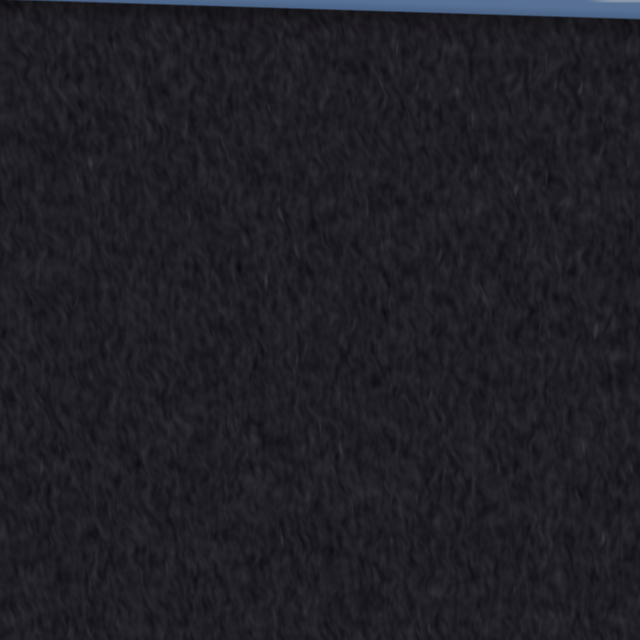
Reproduce this texture procedurally as a WebGL 1 fragment shader.

```glsl
precision highp float;

uniform vec2 u_resolution;

vec2 hash2(vec2 cell) {
  return fract(sin(vec2(dot(cell, vec2(127.1, 311.7)),
                        dot(cell, vec2(269.5, 183.3)))) * 43758.5453);
}

float cornerSlope(vec2 cell, vec2 offset, vec2 corner) {
  return dot(hash2(cell + corner) * 2.0 - 1.0, offset - corner);
}

// Gradient noise, roughly -0.7 to 0.7
float gradientNoise(vec2 p) {
  vec2 cell = floor(p);
  vec2 f = fract(p);
  vec2 blend = f * f * f * (f * (f * 6.0 - 15.0) + 10.0);
  float bottom = mix(cornerSlope(cell, f, vec2(0.0, 0.0)),
                     cornerSlope(cell, f, vec2(1.0, 0.0)), blend.x);
  float top = mix(cornerSlope(cell, f, vec2(0.0, 1.0)),
                  cornerSlope(cell, f, vec2(1.0, 1.0)), blend.x);
  return mix(bottom, top, blend.y);
}

// Short upright fibres at several sizes, with a wandering lean
float fibreNap(vec2 uv) {
  vec2 p = uv;
  p.x += 0.16 * (1.0 - 0.7 * uv.x) * uv.y;
  p.x += 0.012 * gradientNoise(uv * vec2(13.0, 17.0));
  p.x += 0.006 * gradientNoise(uv * vec2(34.0, 38.0) + 5.3);
  float nap = 0.62 * gradientNoise(p * vec2(112.0, 46.0));
  nap += 0.50 * gradientNoise(p * vec2(71.0, 29.0) + 17.7);
  nap += 0.34 * gradientNoise(p * vec2(163.0, 88.0) + 41.2);
  nap += 0.24 * gradientNoise(uv * vec2(17.0, 11.0) + 73.9);
  return nap;
}

// Sparse pale strands, more frequent toward the right
float paleStrands(vec2 uv) {
  vec2 p = uv + vec2(0.06 * uv.y + 0.008 * gradientNoise(uv * 24.0), 0.0);
  float strand = gradientNoise(p * vec2(98.0, 27.0) + 29.4);
  return smoothstep(0.30, 0.68, strand + 0.06 * (uv.x - 0.5));
}

void main() {
  vec2 uv = gl_FragCoord.xy / u_resolution;

  // Dark felt
  vec3 color = vec3(0.124, 0.117, 0.143);
  color += vec3(0.104, 0.105, 0.107) * fibreNap(uv);
  color += vec3(0.075, 0.077, 0.079) * paleStrands(uv);

  // Slanted blue strip, shading the felt just below it
  float aboveEdge = uv.y - (1.001 - 0.031 * uv.x);
  color *= 1.0 - 0.28 * smoothstep(-0.04, 0.0, aboveEdge);
  vec3 strip = mix(vec3(0.29, 0.39, 0.53), vec3(0.34, 0.44, 0.58),
                   smoothstep(0.0, 0.016, aboveEdge));
  float glint = smoothstep(0.91, 0.96, uv.x) * smoothstep(0.994, 0.999, uv.y);
  strip = mix(strip, vec3(0.55, 0.60, 0.68), glint);
  color = mix(color, strip, smoothstep(-0.002, 0.002, aboveEdge));

  gl_FragColor = vec4(clamp(color, 0.0, 1.0), 1.0);
}
```
